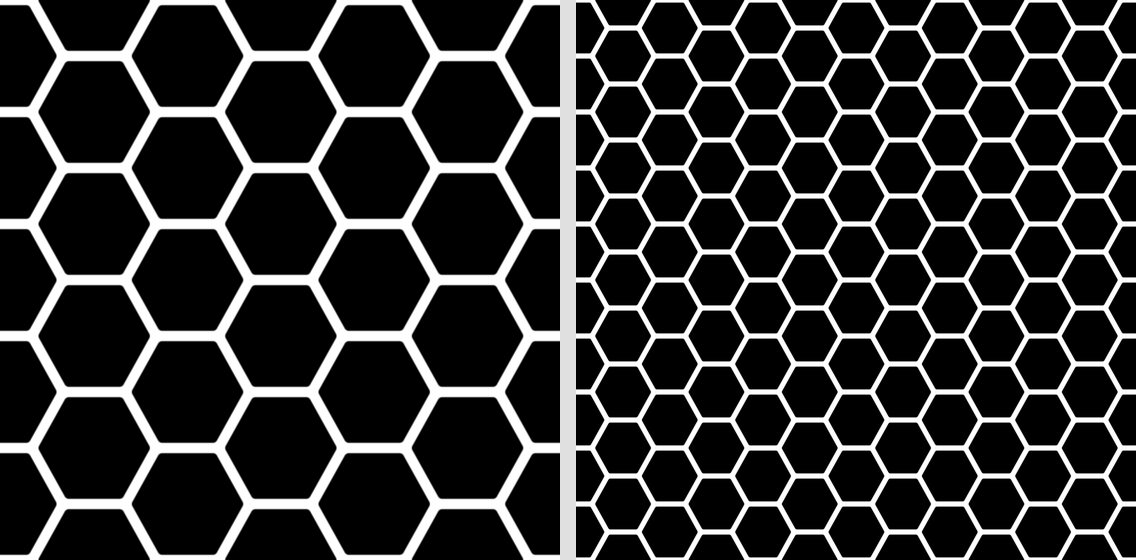
Left: one tile. Right: repeated 2 by 2.
This pattern is drawn by a three.js fragment shader. Its source:

```glsl
// Honeycomb net: white bands between black hexagons with slightly rounded corners.
varying vec2 vUv;

const vec2 REPEATS = vec2(3.0, 5.0);        // whole repeats across and up
const vec2 FIRST_CENTER = vec2(0.1682, 0.0);
const float HALF_BAND = 0.0092;             // half the band width
const float CORNER_RADIUS = 0.0085;
const float EDGE_SOFTNESS = 0.0019;
const vec3 CELL_COLOR = vec3(0.0);
const vec3 BAND_COLOR = vec3(1.0);

float segmentDistance(vec2 p, vec2 a, vec2 b) {
  vec2 ab = b - a;
  return length(p - a - ab * clamp(dot(p - a, ab) / dot(ab, ab), 0.0, 1.0));
}

// Signed distance to a flat-topped, rounded hexagon inset from its lattice cell.
float hexagonDistance(vec2 p, vec2 period) {
  vec2 q = abs(p);
  float tip = period.x / 3.0;
  float top = period.y * 0.5;
  vec2 slantNormal = normalize(vec2(top, tip * 0.5));

  // Shrink to a sharp core, then grow it back by the corner radius.
  float inset = HALF_BAND + CORNER_RADIUS;
  vec2 side = vec2(tip - inset / slantNormal.x, 0.0);
  float coreTop = top - inset;
  vec2 corner = vec2(side.x - coreTop * slantNormal.y / slantNormal.x, coreTop);

  float d = min(segmentDistance(q, vec2(0.0, coreTop), corner),
                segmentDistance(q, corner, side));
  float inside = max(q.y - coreTop, dot(q - side, slantNormal));
  return (inside < 0.0 ? -d : d) - CORNER_RADIUS;
}

// Offset from the nearest center of a rectangular lattice.
vec2 repeatCentered(vec2 p, vec2 period) {
  return (fract(p / period + 0.5) - 0.5) * period;
}

void main() {
  vec2 period = 1.0 / REPEATS;
  vec2 p = vUv - FIRST_CENTER;

  // Two interleaved lattices make the staggered columns.
  float d = min(hexagonDistance(repeatCentered(p, period), period),
                hexagonDistance(repeatCentered(p - period * 0.5, period), period));

  float band = smoothstep(-EDGE_SOFTNESS, EDGE_SOFTNESS, d);
  gl_FragColor = vec4(mix(CELL_COLOR, BAND_COLOR, band), 1.0);
}
```
